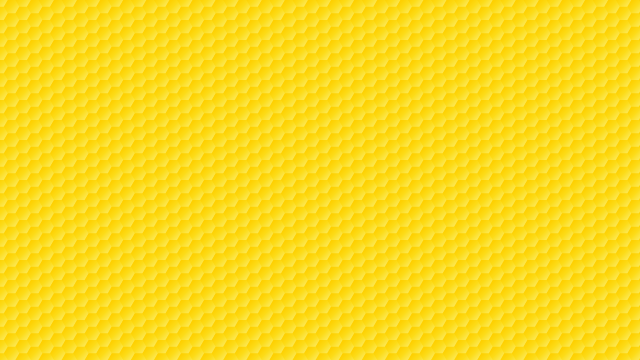
A WebGL 2 fragment shader for this pattern:

```glsl
#version 300 es
precision highp float;
// A honeycomb of flat-topped hexagons without outlines. Each cell carries the
// same diagonal gradient, deep gold at upper left to pale yellow at lower right,
// so all sides of a cell stand out. Edges are smoothed by supersampling.

#define ROWS 27.0
#define OFFSET vec2(0.0, 0.0)
#define SHADE_DIR vec2(0.7071, -0.7071)
#define SHADE_REACH 0.47
#define GOLD vec3(0.995, 0.815, 0.0)
#define YELLOW vec3(0.99, 0.86, 0.09)
#define PALE vec3(0.99, 0.905, 0.30)
#define SAMPLES 4

uniform vec2 u_resolution;
out vec4 fragColor;

// Offset from the nearest hexagon centre; cells are one unit tall.
vec2 hexLocal(vec2 p) {
    vec2 period = vec2(sqrt(3.0), 1.0);
    vec2 a = mod(p, period) - 0.5 * period;
    vec2 b = mod(p - 0.5 * period, period) - 0.5 * period;
    return dot(a, a) < dot(b, b) ? a : b;
}

// Three-stop gradient across one cell.
vec3 cellColor(vec2 local) {
    float t = clamp(dot(local, SHADE_DIR) / SHADE_REACH, -1.0, 1.0);
    vec3 darkHalf = mix(YELLOW, GOLD, max(-t, 0.0));
    return mix(darkHalf, PALE, max(t, 0.0));
}

void main() {
    // Average a regular grid of samples inside the pixel.
    vec3 sum = vec3(0.0);
    for (int j = 0; j < SAMPLES; j++) {
        for (int i = 0; i < SAMPLES; i++) {
            vec2 shift = (vec2(i, j) + 0.5) / float(SAMPLES) - 0.5;
            vec2 p = (gl_FragCoord.xy + shift) / u_resolution.y;
            sum += cellColor(hexLocal(p * ROWS + OFFSET));
        }
    }
    fragColor = vec4(sum / float(SAMPLES * SAMPLES), 1.0);
}
```
